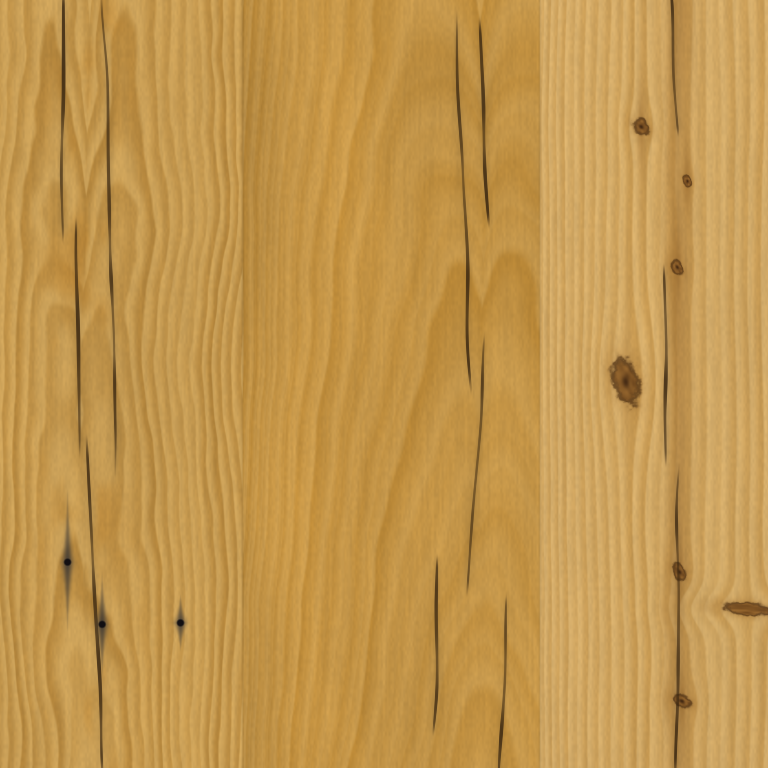
This texture is drawn by a Shadertoy shader. Its source:

```glsl
// Three pine boards side by side, each with its own growth-ring field.
// Rings are contours of a warped distance from the heart of the board;
// drying cracks, knots and stained nail holes are laid over them.

float hash(vec2 p) {
    vec3 q = fract(vec3(p.xyx) * 0.1031);
    q += dot(q, q.yzx + 33.33);
    return fract((q.x + q.y) * q.z);
}

float noise(vec2 p) {
    vec2 i = floor(p), f = fract(p);
    f = f * f * (3.0 - 2.0 * f);
    return mix(mix(hash(i), hash(i + vec2(1, 0)), f.x),
               mix(hash(i + vec2(0, 1)), hash(i + vec2(1, 1)), f.x), f.y);
}

float fbm(vec2 p) {
    return 0.55 * noise(p) + 0.3 * noise(p * 2.1 + 7.3) + 0.15 * noise(p * 4.3 + 3.1);
}

// Slow rise into late wood, then a quick fall; strength differs per ring
float ring(float field) {
    float t = fract(field);
    float late = smoothstep(0.05, 0.75, t) * (1.0 - smoothstep(0.8, 1.0, t));
    return late * (0.45 + 0.75 * hash(vec2(floor(field), 5.0)));
}

// Left board: close lines around a blotchy orange heart
vec3 leftBoard(vec2 p) {
    float d = abs(p.x - 0.115 + 0.025 * (noise(p * vec2(3, 4)) - 0.5));
    float heart = exp(-pow(d / 0.045, 2.0));
    float field = 78.0 * sqrt(d * d + 0.0008) + 7.0 * p.y * exp(-d * 14.0)
                + 1.6 * fbm(p * vec2(14, 7)) + 1.2 * heart * noise(p * vec2(30, 9));
    vec3 wood = mix(vec3(0.80, 0.635, 0.35), vec3(0.70, 0.52, 0.235), 0.85 * ring(field));
    float blotch = smoothstep(0.45, 0.7, fbm(p * vec2(22, 9) + 4.0));
    return mix(wood, vec3(0.73, 0.51, 0.19), 0.6 * heart * blotch);
}

// Middle board: wide soft bands leaning right, arches on the right side
vec3 middleBoard(vec2 p) {
    float d = abs(p.x - 0.635 + 0.02 * (noise(vec2(p.y * 4.0, 2.0)) - 0.5));
    float field = 27.0 * sqrt(d * d + 0.0003) + 7.5 * p.y * (0.4 + 0.6 * exp(-d * 11.0))
                + 3.0 * exp((0.33 - p.x) * 15.0) + 1.5 * fbm(p * vec2(7, 4));
    float soft = 0.55 * ring(field) + 0.2 * ring(field * 2.3 + 0.4);
    float cloud = fbm(p * vec2(9, 2.5) + 11.0);
    vec3 wood = mix(vec3(0.79, 0.608, 0.305), vec3(0.715, 0.515, 0.195), soft);
    return wood * (1.0 + 0.1 * (cloud - 0.5) - 0.05 * smoothstep(0.4, 0.32, p.x));
}

// Right board: pale, straight lines, finer toward its left edge
vec3 rightBoard(vec2 p) {
    float x = p.x + 0.012 * (fbm(p * vec2(5, 3)) - 0.5);
    float field = 52.0 * x - 3.5 * exp((0.703 - x) * 20.0) + 0.35 * noise(p * vec2(20, 6));
    vec3 wood = mix(vec3(0.835, 0.68, 0.42), vec3(0.755, 0.575, 0.295), 0.7 * ring(field));
    float vein = exp(-pow((x - 0.884) / 0.017, 2.0)) * (0.35 + 0.65 * noise(p * vec2(60, 5)));
    return mix(wood, vec3(0.61, 0.42, 0.17), 0.75 * vein);
}

// Knots: centre and radii
const vec4 KNOTS[7] = vec4[7](
    vec4(0.835, 0.835, 0.011, 0.012), vec4(0.895, 0.764, 0.006, 0.008),
    vec4(0.882, 0.652, 0.008, 0.010), vec4(0.815, 0.503, 0.018, 0.031),
    vec4(0.885, 0.255, 0.009, 0.012), vec4(0.888, 0.087, 0.012, 0.010),
    vec4(0.975, 0.207, 0.036, 0.009));

// Cracks: upper end, lower end
const vec4 CRACKS[12] = vec4[12](
    vec4(0.081, 1.02, 0.080, 0.68), vec4(0.099, 0.72, 0.103, 0.40),
    vec4(0.110, 0.44, 0.135, -0.02), vec4(0.134, 1.02, 0.151, 0.37),
    vec4(0.595, 0.99, 0.613, 0.48), vec4(0.621, 0.98, 0.635, 0.70),
    vec4(0.634, 0.57, 0.606, 0.22), vec4(0.570, 0.28, 0.565, 0.04),
    vec4(0.661, 0.23, 0.648, -0.02), vec4(0.872, 1.02, 0.886, 0.82),
    vec4(0.862, 0.66, 0.868, 0.39), vec4(0.884, 0.40, 0.882, -0.02));

// Nail holes: centre and stain height
const vec3 NAILS[3] = vec3[3](
    vec3(0.088, 0.268, 0.095), vec3(0.133, 0.187, 0.070), vec3(0.235, 0.189, 0.038));

void mainImage(out vec4 fragColor, in vec2 fragCoord) {
    vec2 p = fragCoord / iResolution.xy;
    float px = 1.0 / iResolution.y;

    // Lines bow around the knots
    vec2 w = p;
    for (int i = 0; i < 7; i++) {
        vec2 d = p - KNOTS[i].xy;
        vec2 q = d / (KNOTS[i].zw * vec2(2.0, 2.8));
        w.x -= 0.7 * d.x * exp(-dot(q, q));
    }

    // Boards and their seams
    vec3 col = mix(leftBoard(p), middleBoard(p), smoothstep(-px, px, p.x - 0.316));
    col = mix(col, rightBoard(w), smoothstep(-px, px, p.x - 0.703));
    float seam = min(abs(p.x - 0.316), abs(p.x - 0.703));
    col *= 1.0 - 0.07 * (1.0 - smoothstep(0.0, 0.003, seam));

    // Fibres, pores and broad shading
    col *= 1.0 + 0.05 * (noise(p * vec2(300, 14)) - 0.5) + 0.05 * (noise(p * vec2(420, 180)) - 0.5);
    col *= 1.0 + 0.07 * (fbm(p * vec2(5, 2)) - 0.5);

    // Knots with a dark rim, brown halo and streaks along the grain
    for (int i = 0; i < 7; i++) {
        vec4 k = KNOTS[i];
        vec2 d = p - k.xy;
        vec2 q = d / k.zw;
        q.x += 0.35 * q.y;
        float r = length(q) + 0.6 * (fbm(p * 110.0) - 0.5);
        float upright = step(k.z, 1.5 * k.w);
        float streak = upright * exp(-pow(d.x / 0.006, 2.0) - abs(d.y) / 0.04);
        col = mix(col, vec3(0.56, 0.37, 0.14), 0.6 * max(streak, exp(-0.8 * r * r)));
        vec3 core = mix(vec3(0.40, 0.25, 0.10), vec3(0.58, 0.39, 0.17), noise(q * 3.0 + k.xy * 90.0));
        col = mix(col, core, 0.85 * (1.0 - smoothstep(0.65, 1.0, r)));
        col = mix(col, vec3(0.25, 0.15, 0.06), 0.55 * exp(-pow((r - 0.85) / 0.16, 2.0)));
        col = mix(col, vec3(0.18, 0.10, 0.05), 0.7 * upright * exp(-14.0 * dot(q, q)));
    }

    // Thin tapering cracks
    for (int i = 0; i < 12; i++) {
        vec4 c = CRACKS[i];
        float s = clamp((p.y - c.w) / (c.y - c.w), 0.0, 1.0);
        float wander = 0.007 * (noise(vec2(p.y * 9.0, float(i) * 7.0)) - 0.5);
        float d = abs(p.x - mix(c.z, c.x, s) - wander);
        float gap = noise(vec2(p.y * 22.0, float(i) * 3.0));
        float width = 0.0024 * sqrt(s * (1.0 - s)) * (0.5 + gap);
        float ends = smoothstep(0.0, 0.08, s * (1.0 - s));
        col = mix(col, vec3(0.24, 0.16, 0.07), ends * (0.4 + 0.45 * gap) * (1.0 - smoothstep(width, width + 1.2 * px, d)));
        col *= 1.0 - 0.12 * ends * exp(-d / 0.004);
    }

    // Nail holes in slate-coloured stains
    for (int i = 0; i < 3; i++) {
        vec2 d = p - NAILS[i].xy;
        float taper = max(1.0 - abs(d.y) / NAILS[i].z, 0.0);
        float stain = taper * exp(-pow(d.x / (0.001 + 0.006 * taper * taper), 2.0));
        col = mix(col, vec3(0.24, 0.22, 0.20), 0.9 * stain);
        col = mix(col, vec3(0.07, 0.06, 0.07), 1.0 - smoothstep(0.003, 0.006, length(d)));
    }

    fragColor = vec4(col, 1.0);
}
```
